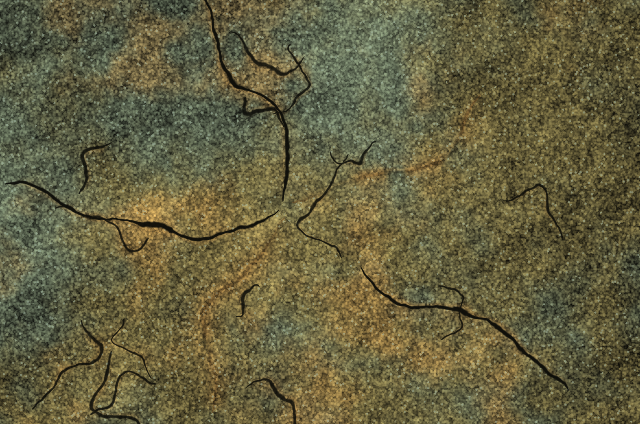
Reproduce this texture procedurally as a Shadertoy shader.

```glsl
// Weathered sandstone slab: gritty grey-green grain, ochre stains and meandering cracks.

const float TAU = 6.2832;
const vec3 COOL_STONE = vec3(0.335, 0.375, 0.300);
const vec3 WARM_STONE = vec3(0.410, 0.375, 0.225);
const vec3 OCHRE      = vec3(0.560, 0.420, 0.220);
const vec3 BLUE_GRIT  = vec3(0.600, 0.680, 0.620);
const vec3 CRACK_DARK = vec3(0.045, 0.045, 0.030);

float hash(vec2 p) {
    vec3 q = fract(vec3(p.xyx) * 0.1031);
    q += dot(q, q.yzx + 33.33);
    return fract((q.x + q.y) * q.z);
}

vec2 hash2(vec2 p) {
    return vec2(hash(p), hash(p + 71.7));
}

float valueNoise(vec2 p) {
    vec2 cell = floor(p), f = fract(p);
    f = f * f * (3.0 - 2.0 * f);
    float low  = mix(hash(cell), hash(cell + vec2(1, 0)), f.x);
    float high = mix(hash(cell + vec2(0, 1)), hash(cell + vec2(1, 1)), f.x);
    return mix(low, high, f.y);
}

float layeredNoise(vec2 p) {
    float sum = 0.0, amp = 0.5;
    for (int i = 0; i < 5; i++) {
        sum += amp * valueNoise(p);
        p = mat2(1.6, 1.2, -1.2, 1.6) * p + 13.7;
        amp *= 0.5;
    }
    return sum;
}

// x: distance to the nearest grain centre, y: random value of that grain
vec2 cellular(vec2 p) {
    vec2 cell = floor(p), nearest = vec2(9.0, 0.0);
    for (int y = -1; y <= 1; y++)
    for (int x = -1; x <= 1; x++) {
        vec2 id = cell + vec2(x, y);
        float d = length(id + hash2(id) - p);
        if (d < nearest.x) nearest = vec2(d, hash(id + 19.3));
    }
    return nearest;
}

// x: dark core, y: lit lip on one side, z: soft stain around the line
vec3 crack(vec2 p, vec2 start, float angle, float len, float sway, float width, float seed) {
    vec2 dir = vec2(cos(angle), sin(angle)), q = p - start;
    float along = dot(q, dir) / len;
    float t = clamp(along, 0.0, 1.0);
    float path = sin(5.0 * t + seed) - sin(seed) + 0.3 * (sin(12.0 * t + seed * 2.0) - sin(seed * 2.0));
    float slope = sway / len * (5.0 * cos(5.0 * t + seed) + 3.6 * cos(12.0 * t + seed * 2.0));
    float side = (dot(q, vec2(-dir.y, dir.x)) - sway * path) / sqrt(1.0 + slope * slope);
    float beyond = (along - t) * len;
    float d = length(vec2(side, beyond));
    float taper = sqrt(max(sin(t * TAU * 0.5), 0.0));
    float w = width * taper * (0.35 + 1.1 * valueNoise(vec2(t * len * 22.0, seed * 9.0)));
    float pixel = 1.0 / iResolution.y;
    float core = (1.0 - smoothstep(w * 0.5, w + pixel, d)) * smoothstep(0.0, 0.15, taper);
    float lip = smoothstep(0.0, w + pixel, side) * (1.0 - smoothstep(w, w * 4.0 + pixel, d)) * taper;
    return vec3(core, lip, exp(-d / (width * 6.0)) * taper);
}

void mainImage(out vec4 fragColor, in vec2 fragCoord) {
    vec2 p = fragCoord / iResolution.y;
    float aspect = iResolution.x / iResolution.y;

    // Jagged domain for the cracks
    vec2 rough = vec2(layeredNoise(p * 11.0), layeredNoise(p * 11.0 + 40.0)) - 0.48;
    vec2 q = p + 0.045 * rough;

    // Long arms around a junction; every third arm is a pale ochre ridge
    vec3 marks = vec3(0.0);
    float ridge = 0.0;
    vec2 junction = vec2(0.45 * aspect, 0.51);
    for (int i = 0; i < 5; i++) {
        float k = float(i), angle = 0.6 + k * TAU / 5.0;
        float offset = i == 4 ? 0.22 : 0.02;
        vec2 start = junction + offset * vec2(cos(angle), sin(angle));
        vec3 arm = crack(q, start, angle, 0.5 + 0.07 * mod(k, 3.0), 0.05, 0.0055, 1.4 + k * 2.3);
        if (i % 3 == 0) {
            ridge = max(ridge, max(arm.x * 0.8, arm.z * 0.65));
            arm *= vec3(0.25, 0.7, 0.6);
        }
        marks = max(marks, arm);
    }

    // Short hooked cracks, denser towards the left
    for (int i = 0; i < 15; i++) {
        float k = float(i);
        vec2 r = hash2(vec2(k * 3.7, 5.1)), s = hash2(vec2(k * 1.9, 23.4));
        vec2 start = vec2(aspect * pow(r.x, 1.3), fract(k * 0.618 + 0.1 * r.y));
        float len = mix(0.08, 0.24, s.x);
        vec3 hook = crack(q, start, TAU * s.y, len, len * 0.22, mix(0.0015, 0.0045, r.y), k * 1.7);
        marks = max(marks, hook * vec3(0.9, 0.8, 0.6));
    }

    // Stone colour: broad cool and warm areas with scattered ochre stains
    float warmth = layeredNoise(p * 2.6 + 7.0) + 0.35 * (layeredNoise(p * 14.0) - 0.48);
    warmth += 0.14 * (p.x / aspect - 0.5) - 0.08 * (p.y - 0.5);
    vec3 color = mix(COOL_STONE, WARM_STONE, smoothstep(0.3, 0.68, warmth));
    float stain = smoothstep(0.54, 0.78, layeredNoise(p * 6.0 + 31.0) + 0.2 * marks.z);
    color = mix(color, OCHRE, clamp(0.5 * stain + 0.2 * marks.z * valueNoise(p * 18.0), 0.0, 0.7));
    color = mix(color, OCHRE, ridge * smoothstep(0.25, 0.6, layeredNoise(p * 16.0)));

    // Relief lit from the upper left, broad shading and sand grain
    vec2 toLight = 0.012 * vec2(-0.7, 0.7);
    float relief = layeredNoise(p * 5.0) - layeredNoise((p + toLight) * 5.0);
    float broad = layeredNoise(p * 2.2 + 3.0) - 0.48;
    vec2 grain = cellular(p * 150.0);
    float grit = 0.5 * (grain.y - 0.5) - 0.4 * (grain.x - 0.4) + 0.6 * (valueNoise(p * 230.0) - 0.5);
    float corner = smoothstep(0.55, 1.05, length(p - vec2(0.4 * aspect, 0.5)));
    color *= max(1.0 + 4.0 * relief + 0.6 * broad + grit - 0.15 * corner, 0.15);
    float spark = smoothstep(0.9, 0.97, grain.y) * (1.0 - smoothstep(0.2, 0.55, grain.x));
    color = mix(color, BLUE_GRIT, 0.5 * spark);

    // Crack lips and dark cores
    color = mix(color, OCHRE * (1.0 + grit), 0.4 * marks.y);
    color = mix(color, CRACK_DARK, 0.95 * marks.x);
    fragColor = vec4(clamp(color, 0.0, 1.0), 1.0);
}
```
